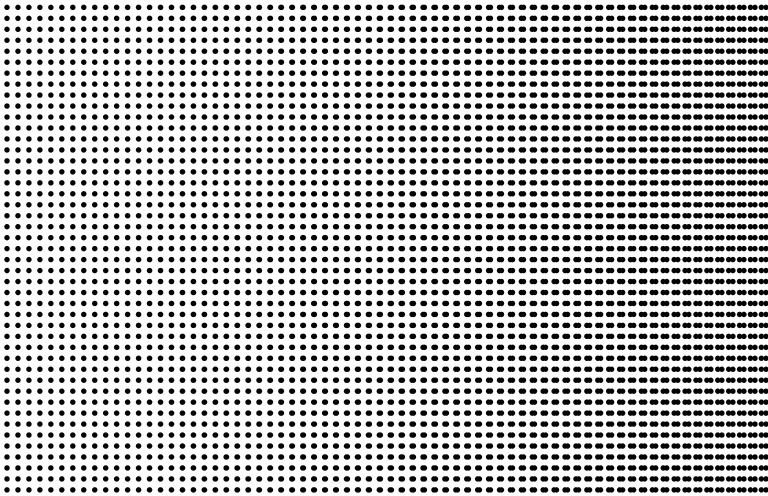
This pattern is drawn by a Shadertoy shader. Its source:

```glsl
// A square grid of small black dots on white. Each dot is the union of two discs
// that drift apart horizontally, slowly at first, from the left column to the right,
// so round dots widen into touching double dots. Lengths are in canvas heights.

const vec2  GRID_COUNT     = vec2(70.0, 45.0);     // columns, rows
const vec2  FIRST_DOT      = vec2(0.0141, 0.0123); // centre of the lower left dot
const float PITCH          = 0.02211;              // spacing of dots both ways
const float DOT_RADIUS     = 0.0054;
const float MAX_SEPARATION = 0.0093;               // disc spacing in the last column
const float DRIFT_POWER    = 2.0;                  // how late the discs separate
const vec3  PAPER          = vec3(0.992);
const vec3  INK            = vec3(0.015);

// Signed distance to two equal discs placed symmetrically on the x axis.
float doubleDisc(vec2 p, float separation, float radius) {
    return length(vec2(abs(p.x) - 0.5 * separation, p.y)) - radius;
}

void mainImage(out vec4 fragColor, in vec2 fragCoord) {
    float pixel = 1.0 / iResolution.y;
    vec2 p = fragCoord * pixel;

    // Nearest dot, limited to the finite grid
    vec2 cell = floor((p - FIRST_DOT) / PITCH + 0.5);
    cell = clamp(cell, vec2(0.0), GRID_COUNT - 1.0);
    vec2 local = p - FIRST_DOT - cell * PITCH;

    // Disc separation is constant within a column
    float across = cell.x / (GRID_COUNT.x - 1.0);
    float separation = MAX_SEPARATION * pow(across, DRIFT_POWER);

    // Coverage with a one pixel soft edge
    float d = doubleDisc(local, separation, DOT_RADIUS);
    float coverage = clamp(0.5 - d / pixel, 0.0, 1.0);
    fragColor = vec4(mix(PAPER, INK, coverage), 1.0);
}
```
